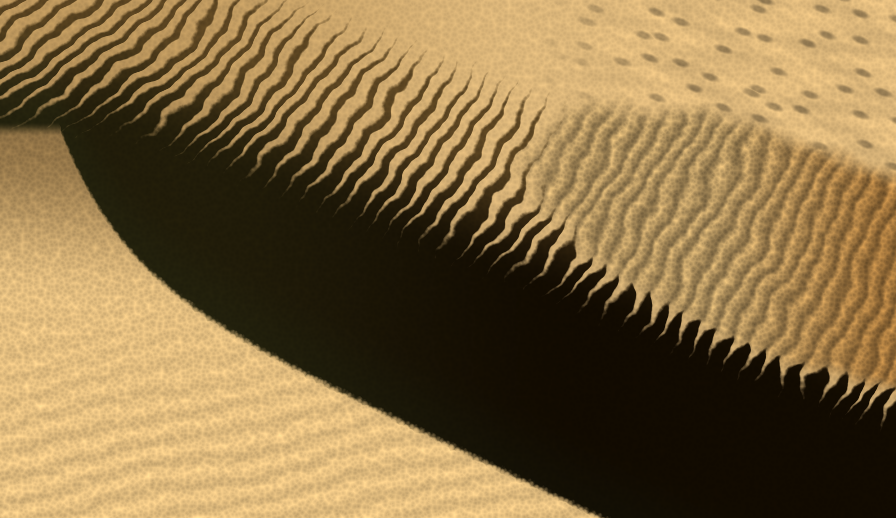
Write a Shadertoy shader that draws this texture.

```glsl
// Wind-rippled sand dune with a deep curved shadow under low sunlight.

const float TAU = 6.2831853;

vec2 hash2(vec2 cell) {
    vec2 q = vec2(dot(cell, vec2(127.1, 311.7)), dot(cell, vec2(269.5, 183.3)));
    return fract(sin(q) * 43758.5);
}

// Distance to the nearest scattered point.
float cellular(vec2 p) {
    vec2 cell = floor(p), local = fract(p);
    float nearest = 2.0;
    for (int j = -1; j <= 1; j++) {
        for (int i = -1; i <= 1; i++) {
            vec2 offset = vec2(float(i), float(j));
            vec2 delta = offset + hash2(cell + offset) - local;
            nearest = min(nearest, dot(delta, delta));
        }
    }
    return sqrt(nearest);
}

float layeredSines(vec2 p) {
    return 0.5 * sin(p.x + 1.7 * sin(p.y * 0.7))
         + 0.3 * sin(p.y * 2.1 - p.x * 1.3 + 1.0)
         + 0.2 * sin(p.x * 3.7 + p.y * 3.1);
}

// Top rim of the shaded hollow.
float rimHeight(float x) {
    return 0.735 - 0.38 * max(x - 0.22, 0.0);
}

// Curved lower border of the shadow.
float shadowFoot(float x) {
    return 0.557 - 0.48 * x + 0.16 * exp((0.169 - x) / 0.12);
}

// Ripple height from 0 to 1; crests steepen and spread toward the right.
float rippleHeight(vec2 p) {
    float x = p.x;
    float along = x * (31.6 + x * (5.9 + x * (-5.1 + 1.43 * x)));
    float density = 34.0 - 22.0 * x + 6.0 * x * x;
    float phase = 0.85 * (along - density * (p.y - 0.82 + 0.38 * x));
    phase += 0.42 * layeredSines(p * vec2(15.0, 19.0));
    phase += 0.16 * layeredSines(p.yx * vec2(47.0, 36.0));
    float a = TAU * phase;
    return 0.5 + 0.5 * sin(a + 0.5 * sin(a));
}

// Soft mask of the smooth tilted mound on the right.
float moundMask(vec2 p) {
    vec2 q = p - vec2(1.53, 0.515);
    vec2 axis = vec2(0.929, -0.37);
    vec2 r = vec2(dot(q, axis), dot(q, vec2(-axis.y, axis.x)));
    float radius = length(r / vec2(0.55, 0.21));
    return 1.0 - smoothstep(0.86, 1.08, radius + 0.05 * layeredSines(p * 25.0));
}

// Bright sand in the lower left, dimming toward the far bank.
vec3 nearSand(vec2 p, float grain) {
    vec3 color = mix(vec3(0.91, 0.76, 0.51), vec3(0.58, 0.46, 0.28),
                     smoothstep(0.42, 0.74, p.y + 0.06 * p.x));
    float bands = sin(TAU * 21.0 * (p.y - 0.2 * p.x) + 1.8 * layeredSines(p * 13.0));
    float bandFade = 1.0 - smoothstep(0.1, 0.5, p.y);
    return color * (1.0 + 0.055 * bands * bandFade + 0.26 * grain);
}

// Sunlit sand above the rim, including the mound.
vec3 farSand(vec2 p, float grain, float height, float mound, float rise) {
    vec3 color = mix(vec3(0.75, 0.60, 0.37), vec3(0.88, 0.73, 0.49),
                     smoothstep(0.25, 1.1, p.x));
    color *= mix(0.88, 1.0, smoothstep(0.0, 0.22, rise));
    vec3 moundColor = mix(vec3(0.75, 0.62, 0.40), vec3(0.68, 0.49, 0.25),
                          smoothstep(1.35, 1.75, p.x));
    color = mix(color, moundColor * (0.72 + 0.38 * height), mound);

    // Small dents and faint ridges on the open plain.
    float plain = smoothstep(0.3, 0.48, rise) * (1.0 - mound);
    float dent = 1.0 - smoothstep(0.08, 0.24, cellular(vec2(p.x * 11.0, p.y * 24.0 + p.x * 7.0)));
    float ridge = layeredSines(vec2(p.x * 24.0, p.y * 78.0 + p.x * 25.0));
    color *= 1.0 - plain * smoothstep(0.95, 1.3, p.x) * (0.3 * dent + 0.07 * ridge);
    return color * (1.0 + grain * mix(0.16, 0.42, mound));
}

vec3 shadowColor(vec2 p, float rise, float grain) {
    vec3 color = mix(vec3(0.13, 0.11, 0.035), vec3(0.07, 0.042, 0.003),
                     smoothstep(0.35, 1.15, p.x));
    float foot = 1.0 - smoothstep(0.0, 0.16, p.y - shadowFoot(p.x));
    color += vec3(0.005, 0.018, 0.014) * foot;
    color = mix(color, vec3(0.36, 0.27, 0.13), smoothstep(0.02, 0.28, rise));
    return color * (1.0 + 0.2 * grain);
}

void mainImage(out vec4 fragColor, in vec2 fragCoord) {
    vec2 p = fragCoord / iResolution.y;
    float rise = p.y - rimHeight(p.x);
    float grain = 0.65 * (cellular(p * 115.0) - 0.5) + 0.35 * (cellular(p * 61.0) - 0.5);
    float height = rippleHeight(p);
    float mound = moundMask(p);

    // Ripple shadows widen until they merge at the rim.
    float rippled = (1.0 - mound) * (1.0 - smoothstep(0.27, 0.46, rise))
                  * (1.0 - smoothstep(1.05, 1.32, p.x));
    float openCut = mix(-0.3, 0.37, rippled);
    float reach = mix(0.2, 0.09, mound);
    float cut = mix(1.25, openCut, smoothstep(-0.04, reach, rise));
    float lit = smoothstep(cut - 0.2, cut + 0.2, height + 0.15 * grain);

    // Sunny slope, hollow shadow, then the lit crests.
    float footRise = p.y - shadowFoot(p.x) + 0.012 * grain;
    float shade = max(smoothstep(-0.008, 0.008, footRise), smoothstep(0.0, 0.03, rise));
    vec3 color = mix(nearSand(p, grain), shadowColor(p, rise, grain), shade);
    color = mix(color, farSand(p, grain, height, mound, rise), lit);
    fragColor = vec4(clamp(color, 0.0, 1.0), 1.0);
}
```
